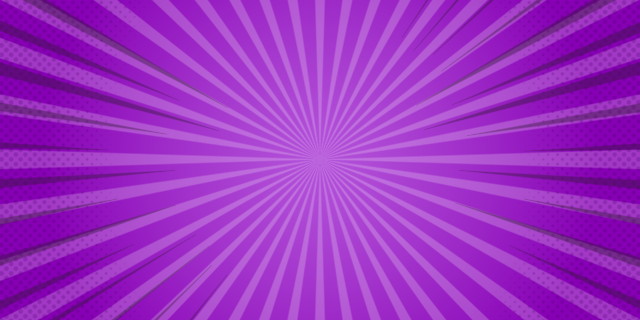
This background is drawn by a Shadertoy shader. Its source:

```glsl
// A purple comic-style sunburst: a radial gradient under pale rays, with
// dark speed spikes and halftone dots closing in from the left and right.
// Rays repeat by polar angle; spikes are looped wedges on each side.

#define RAY_COUNT 40.0
#define RAY_FILL 0.36      // share of each ray period that is pale
#define RAY_WARP 0.021     // uneven spread of the rays, radians
#define RAY_ALPHA 0.22
#define SPIKE_STEP 0.117   // angle between spikes, radians
#define SPIKE_TILT 0.042   // angle of the spike numbered zero
#define SPIKE_ALPHA 0.42
#define DOT_SPACING 0.021
#define DOT_ALPHA 0.24
#define GLOW_RADIUS 0.87
#define GLOW_CURVE 1.3     // above one widens the bright middle

const float TAU = 6.2831853;
const vec3 GLOW_COLOR = vec3(0.70, 0.32, 0.85);
const vec3 EDGE_COLOR = vec3(0.53, 0.00, 0.71);
const vec3 SPIKE_COLOR = vec3(0.20, 0.09, 0.22);
const vec3 DOT_COLOR = vec3(0.28, 0.00, 0.42);

float hash(vec2 p) {
    return fract(sin(dot(p, vec2(127.1, 311.7))) * 43758.5453);
}

// Smooth coverage of a shape from its signed distance
float coverage(float dist, float pixel) {
    return 1.0 - smoothstep(-pixel, pixel, dist);
}

float rayMask(vec2 p, float pixel) {
    float angle = atan(p.y, p.x);
    float period = TAU / RAY_COUNT;
    float turn = (angle - RAY_WARP * sin(4.0 * angle)) / period;
    float offset = abs(fract(turn + 0.5) - 0.5);
    return coverage((offset - 0.5 * RAY_FILL) * period * length(p), pixel);
}

// Wedges that start at an inner tip and widen outward
float spikeMask(vec2 p, float pixel) {
    float side = p.x < 0.0 ? -1.0 : 1.0;
    float radius = length(p);
    float angle = atan(p.y, abs(p.x));
    float mask = 0.0;
    for (int i = -8; i <= 8; i++) {
        float k = float(i);
        bool steep = abs(k) > 4.5;
        // Steep spikes appear only at lower left and upper right
        if (steep && k * side < 0.0) continue;
        float even = 1.0 - mod(abs(k), 2.0);
        float jitter = hash(vec2(k, side)) - 0.5;
        float tip = 0.46 + 0.05 * jitter;
        if (!steep) tip += even * (k > 0.5 ? -0.13 : 0.19);
        float center = SPIKE_TILT + k * SPIKE_STEP + 0.008 * jitter;
        float slope = steep ? 0.014 : mix(0.025, 0.027, even);
        float across = abs(angle - center) * radius;
        float dist = across - slope * (radius - tip);
        mask = max(mask, coverage(dist, pixel) * step(tip, radius));
    }
    return mask;
}

// Staggered dots that grow with distance from the middle
float halftoneMask(vec2 p, float pixel) {
    vec2 grid = mat2(1.0, 1.0, -1.0, 1.0) * p * 0.7071 / DOT_SPACING;
    float fade = smoothstep(0.55, 1.10, length(p * vec2(1.0, 0.8)));
    float size = 0.36 * sqrt(fade);
    float dist = (length(fract(grid) - 0.5) - size) * DOT_SPACING;
    return coverage(dist, pixel) * smoothstep(0.0, 0.25, fade);
}

void mainImage(out vec4 fragColor, in vec2 fragCoord) {
    float pixel = 1.0 / iResolution.y;
    vec2 p = (fragCoord - 0.5 * iResolution.xy) * pixel;
    p.y -= 0.002;

    // Radial gradient
    float falloff = clamp(length(p) / GLOW_RADIUS, 0.0, 1.0);
    vec3 color = mix(GLOW_COLOR, EDGE_COLOR, pow(falloff, GLOW_CURVE));

    // Layers from back to front
    color = mix(color, vec3(1.0), RAY_ALPHA * rayMask(p, pixel));
    color = mix(color, DOT_COLOR, DOT_ALPHA * halftoneMask(p, pixel));
    color = mix(color, SPIKE_COLOR, SPIKE_ALPHA * spikeMask(p, pixel));

    fragColor = vec4(color, 1.0);
}
```
